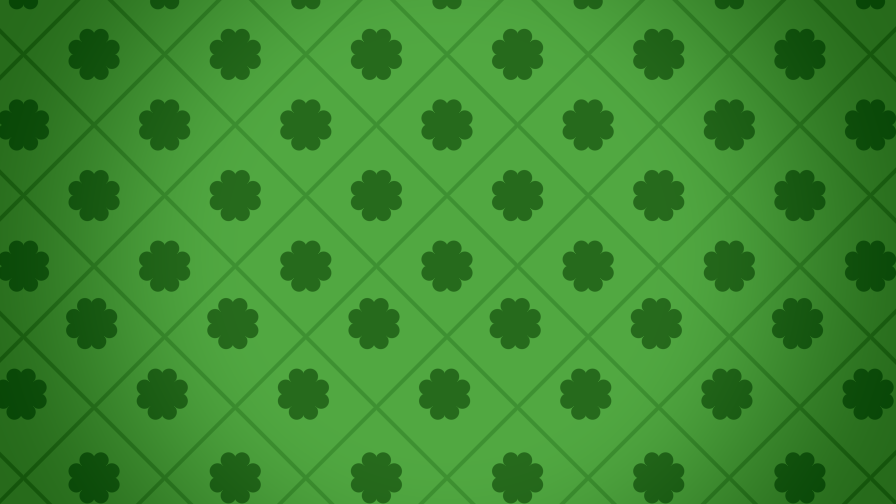
Reproduce this pattern procedurally as a Shadertoy shader.

```glsl
// Four-leaf clovers inside a diagonal lattice, darkened toward the corners.

const float TILE = 0.2801;                  // lattice period, in canvas heights
const vec2 ORIGIN = vec2(-0.002, 0.112);    // one crossing, from the centre
const float LINE_HALF_WIDTH = 0.0039;
const float CLOVER_RADIUS = 0.0507;

const vec3 FIELD = vec3(0.316, 0.657, 0.255);
const vec3 LINE = vec3(0.245, 0.570, 0.195);
const vec3 CLOVER = vec3(0.150, 0.415, 0.110);
const vec3 FIELD_FADE = vec3(0.165, 0.240, 0.150);
const vec3 CLOVER_FADE = vec3(0.120, 0.140, 0.085);

float coverage(float dist, float pixel) {
    return 1.0 - smoothstep(-0.7 * pixel, 0.7 * pixel, dist);
}

// Signed distance to a clover of unit radius, folded to one half leaf.
float cloverDistance(vec2 p) {
    p = abs(p);
    if (p.x > p.y) p = p.yx;
    float lobe = length(p - vec2(0.265, 0.694)) - 0.306;
    float core = length(p) - 0.685;
    return min(lobe, core);
}

// Distance to the nearest of the two families of diagonals, in tiles.
float latticeDistance(vec2 q) {
    vec2 diagonals = vec2(q.x + q.y, q.x - q.y);
    vec2 d = abs(fract(diagonals + 0.5) - 0.5) * 0.70711;
    return min(d.x, d.y);
}

// Two rows below the middle sit slightly high and to the left.
vec2 rowShift(float row) {
    bool displaced = row < -1.5 && row > -3.5;
    return displaced ? vec2(-0.017, 0.093) : vec2(0.0);
}

// Nearest clover among the staggered rows, in canvas heights.
float cloverField(vec2 q) {
    float nearest = 1e3;
    float middleRow = floor(q.y * 2.0 + 0.5);
    for (int i = -1; i <= 1; i++) {
        float row = middleRow + float(i);
        float stagger = 0.5 - 0.5 * mod(row, 2.0);
        vec2 p = q - vec2(stagger, 0.5 * row) - rowShift(row);
        p.x = fract(p.x + 0.5) - 0.5;
        float d = cloverDistance(p * TILE / CLOVER_RADIUS);
        nearest = min(nearest, d * CLOVER_RADIUS);
    }
    return nearest;
}

void mainImage(out vec4 fragColor, in vec2 fragCoord) {
    float pixel = 1.0 / iResolution.y;
    vec2 uv = (fragCoord - 0.5 * iResolution.xy) * pixel;
    vec2 q = (uv - ORIGIN) / TILE;

    // Lattice and clovers
    float line = coverage(latticeDistance(q) * TILE - LINE_HALF_WIDTH, pixel);
    float clover = coverage(cloverField(q), pixel);

    // Radial shade, weaker on the clovers
    float shade = smoothstep(0.41, 1.0, length(uv));
    vec3 ground = mix(FIELD, LINE, line) - FIELD_FADE * shade;
    vec3 leaf = CLOVER - CLOVER_FADE * shade;

    fragColor = vec4(clamp(mix(ground, leaf, clover), 0.0, 1.0), 1.0);
}
```
